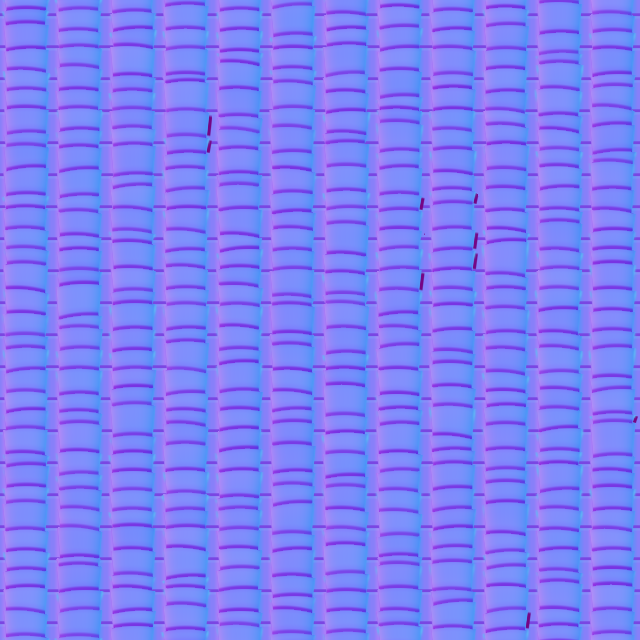
Give the GLSL for this texture map, as a three.js fragment shader.

```glsl
// Normal map of a clay tile roof: 12 columns of 32 overlapping, tapered cover tiles,
// with 20 courses of channel tiles showing in the gutters between them.
// Arched lips are found by a search over jittered rows; hashes add slips, tilts and gaps.
varying vec2 vUv;

float hash(vec2 p) {
  p = fract(p * vec2(0.1031, 0.1137) + 0.37);
  p += dot(p, p.yx + 33.33);
  return fract((p.x + p.y) * p.x * 7.31);
}

// Height of the lower lip of one cover tile, in rows: jittered, tilted and arched
float lipHeight(float column, float row, float u) {
  vec2 id = vec2(column, mod(row, 32.0));
  float slip = hash(id) - 0.5;
  float tilt = hash(id + 41.0) - 0.5;
  return row + 0.56 + 0.28 * slip + 2.0 * slip * slip * slip
       + (0.12 * tilt + 1.6 * tilt * tilt * tilt) * u - 0.65 * u * u;
}

// Soft band around zero
float band(float d, float width) {
  return 1.0 - smoothstep(width * 0.35, width, abs(d));
}

void main() {
  float x = vUv.x * 12.0 + 0.016;
  float y = vUv.y * 32.0;
  float column = mod(floor(x), 12.0);
  float u = fract(x) - 0.5;

  // Find the cover tile between two neighbouring lips
  float bottom = -9.0;
  float top = 99.0;
  float row = 0.0;
  for (int i = -2; i <= 2; i++) {
    float k = floor(y) + float(i);
    float lip = lipHeight(column, k, u);
    if (lip <= y) {
      if (lip > bottom) { bottom = lip; row = k; }
    } else {
      top = min(top, lip);
    }
  }
  vec2 id = vec2(column, mod(row, 32.0));
  float above = y - bottom;
  float below = top - y;
  float t = above / max(top - bottom, 0.05);

  // Tapered outline: narrow at the lip, flared where it slides under the next tile
  float shift = (hash(id + 7.0) - 0.5) * 0.03;
  float halfWidth = mix(0.375, 0.425, t) + (hash(id + 19.0) - 0.5) * 0.015;
  float s = (u - shift) / halfWidth;
  float side = abs(u - shift) - halfWidth;
  float cover = 1.0 - smoothstep(-0.012, 0.012, side);

  // Gutter: channel tiles with walls leaning to either side
  float wall = smoothstep(0.49, 0.38, abs(u)) * sign(u);
  vec3 gutter = vec3(0.53 - 0.13 * wall, 0.50 + 0.05 * max(wall, 0.0), 0.975);
  float course = fract(vUv.y * 20.0 - 0.04) - 0.5;
  gutter = mix(gutter, vec3(0.47, 0.25, 0.88), 0.9 * band(course, 0.065));
  gutter.g += 0.05 * band(course + 0.08, 0.06);

  // Gaps where tiles have slipped, gathered mostly around one worn patch
  vec2 toPatch = (vUv - vec2(0.69, 0.64)) / vec2(0.07, 0.10);
  float worn = exp(-dot(toPatch, toPatch));
  float gap = step(0.992 - 0.55 * worn, hash(id + 83.0));
  gap *= band(side - 0.03, 0.045) * step(0.0, u) * smoothstep(0.05, 0.15, t)
       * smoothstep(0.95, 0.8, t);
  gutter = mix(gutter, vec3(0.46, 0.02, 0.52), gap);

  // Barrel face: pink on the left, blue on the right, with a slight lean per tile
  float lean = hash(id + 29.0) - 0.5;
  float bend = clamp(s, -1.0, 1.0);
  float waver = sin(vUv.y * 37.7 + column * 2.4) + sin(vUv.y * 87.9 + column * 4.1);
  vec3 tile = vec3(0.495 - 0.19 * bend * bend * bend - 0.02 * bend + 0.035 * lean,
                   0.56 + 0.02 * bend + 0.03 * (hash(id + 53.0) - 0.5),
                   0.99 - 0.025 * bend * bend);
  tile.r += 0.008 * waver;
  tile.g -= 0.055 * smoothstep(0.5, 0.1, above) + 0.035 * smoothstep(0.25, 0.0, below);

  // Rolled side edges
  tile = mix(tile, vec3(0.60, 0.44, 0.96), 0.55 * band(side, 0.025) * step(u, 0.0));
  tile = mix(tile, vec3(0.34, 0.60, 0.96), 0.65 * band(side, 0.03) * step(0.0, u));

  // Purple lip, crisp below and soft above, redder on the left
  float lip = (1.0 - smoothstep(0.07, 0.23, above)) + 0.6 * smoothstep(0.06, 0.0, below);
  lip *= 1.0 - smoothstep(0.355, 0.385, abs(u - shift));
  vec3 lipColor = vec3(0.47 - 0.13 * bend * bend * bend, 0.20, 0.89);
  tile = mix(tile, lipColor, min(lip, 1.0) * (0.75 + 0.25 * hash(id + 61.0)));

  vec3 color = mix(gutter, tile, cover);

  // Bright cyan chips at some upper corners
  vec2 corner = vec2(side / 0.025, (t - 0.82) / 0.22);
  float chip = exp(-dot(corner, corner)) * smoothstep(0.45, 1.0, hash(id + 97.0));
  color = mix(color, vec3(0.38, 0.73, 0.96), 0.75 * chip);

  gl_FragColor = vec4(color, 1.0);
}
```
